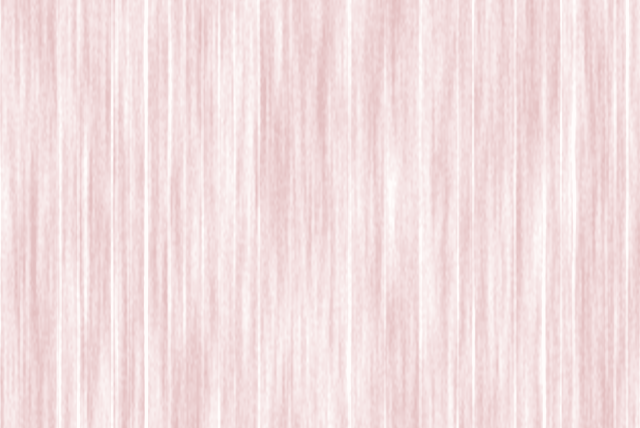
Give the GLSL for this texture, as a Shadertoy shader.

```glsl
// Pale pink brushed grain: vertical fibres of several widths, each column
// carrying its own slow noise along its length, with fine speckle and
// thin white strands laid over it. Units are canvas heights.

const vec3 ROSE  = vec3(0.895, 0.755, 0.760);
const vec3 BLUSH = vec3(0.957, 0.878, 0.882);
const vec3 CREAM = vec3(1.000, 0.990, 0.985);

// Columns and variations per canvas height
const vec2 BROAD_SCALE  = vec2(24.0, 2.6);
const vec2 FIBRE_SCALE  = vec2(75.0, 4.0);
const vec2 THREAD_SCALE = vec2(160.0, 9.0);
const vec2 GRAIN_SCALE  = vec2(210.0, 95.0);

const float BROAD_AMOUNT  = 0.40;
const float FIBRE_AMOUNT  = 0.52;
const float THREAD_AMOUNT = 0.38;
const float GRAIN_AMOUNT  = 0.24;

const int   STRAND_LAYERS  = 2;
const float STRAND_CELLS   = 30.0;   // strand slots per canvas height
const float STRAND_CHANCE  = 0.42;
const float STRAND_AMOUNT  = 0.50;
const float STRAND_WOBBLE  = 0.0016;
const float BASE_TONE      = 0.455;

float hash(vec2 p) {
    vec3 q = fract(p.xyx * vec3(0.1031, 0.1030, 0.0973));
    q += dot(q, q.yzx + 33.33);
    return fract((q.x + q.y) * q.z);
}

// Smooth noise along one column, shifted so neighbours do not line up
float columnNoise(float column, float y, float seed) {
    y += 40.0 * hash(vec2(column, seed));
    float cell = floor(y);
    float f = smoothstep(0.0, 1.0, y - cell);
    vec2 key = vec2(column + seed * 17.0, cell);
    return mix(hash(key), hash(key + vec2(0.0, 1.0)), f);
}

// Signed noise made of blended columns
float streaks(vec2 p, float seed) {
    float column = floor(p.x);
    float f = smoothstep(0.0, 1.0, p.x - column);
    return mix(columnNoise(column, p.y, seed),
               columnNoise(column + 1.0, p.y, seed), f) - 0.5;
}

// Thin bright lines at random places, fading in and out along their length
float strands(vec2 p, float seed, float pixel) {
    float x = p.x * STRAND_CELLS + seed * 0.37;
    float slot = floor(x);
    float present = step(hash(vec2(slot, seed)), STRAND_CHANCE);
    float centre = mix(0.25, 0.75, hash(vec2(slot, seed + 3.0)));
    float halfWidth = mix(0.0012, 0.0038, hash(vec2(slot, seed + 5.0)));
    float wobble = STRAND_WOBBLE * (columnNoise(slot, p.y * 5.0, seed + 7.0) - 0.5);
    float dist = abs((x - slot - centre) / STRAND_CELLS + wobble);
    float line = 1.0 - smoothstep(halfWidth * 0.4, halfWidth + pixel, dist);
    float fade = smoothstep(0.05, 0.75, columnNoise(slot, p.y * 2.2, seed + 9.0));
    float strength = mix(0.45, 1.0, hash(vec2(slot, seed + 11.0)));
    return present * line * strength * mix(0.35, 1.0, fade);
}

void mainImage(out vec4 fragColor, in vec2 fragCoord) {
    vec2 p = fragCoord / iResolution.y;
    float pixel = 1.0 / iResolution.y;

    // Layered fibres, from wide bands down to speckle
    float tone = BASE_TONE;
    tone += BROAD_AMOUNT  * streaks(p * BROAD_SCALE, 1.0);
    tone += FIBRE_AMOUNT  * streaks(p * FIBRE_SCALE, 2.0);
    tone += THREAD_AMOUNT * streaks(p * THREAD_SCALE, 3.0);
    tone += GRAIN_AMOUNT  * streaks(p * GRAIN_SCALE, 4.0);

    // White strands
    for (int i = 0; i < STRAND_LAYERS; i++) {
        tone += STRAND_AMOUNT * strands(p, 20.0 + 13.0 * float(i), pixel);
    }

    // Three-colour ramp
    tone = clamp(tone, 0.0, 1.0);
    vec3 color = tone < 0.5 ? mix(ROSE, BLUSH, tone * 2.0)
                            : mix(BLUSH, CREAM, tone * 2.0 - 1.0);
    fragColor = vec4(color, 1.0);
}
```
